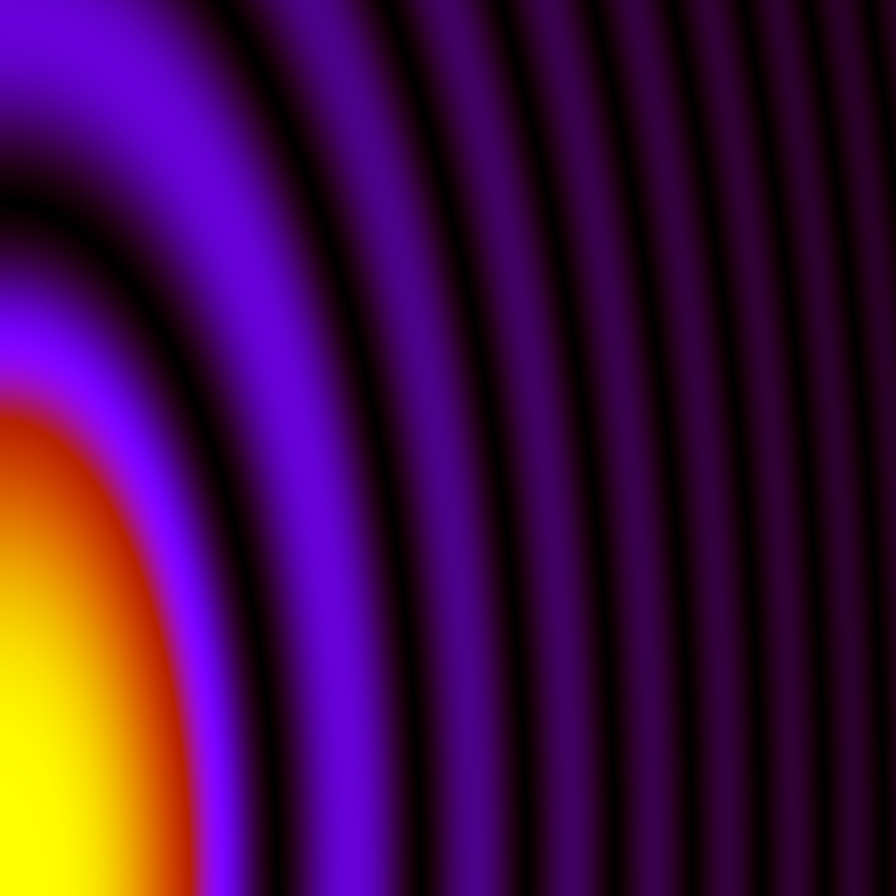
This background is drawn by a Shadertoy shader. Its source:

```glsl
// Elliptical diffraction rings: a squared Bessel wave glowing from the lower left corner.

const float PI = 3.14159265;
const int BESSEL_STEPS = 16;
const vec2 RING_SCALE = vec2(5.0, 2.0); // rings are packed tighter along x

// Bessel function J0, as the mean of cos(z sin(angle)) over a quarter turn
float besselJ0(float z) {
    float sum = 0.0;
    for (int i = 0; i < BESSEL_STEPS; i++) {
        float angle = (float(i) + 0.5) * 0.5 * PI / float(BESSEL_STEPS);
        sum += cos(z * sin(angle));
    }
    return sum / float(BESSEL_STEPS);
}

// Wave intensity; the squared radius narrows the rings as they spread
float ringIntensity(vec2 uv, vec2 scale) {
    vec2 p = uv * scale;
    float wave = besselJ0(dot(p, p));
    return wave * wave;
}

// Heat ramp: black, violet, red, orange, yellow
vec3 heatColor(float heat) {
    float red = sqrt(heat);
    float green = heat * heat * heat;
    float blue = max(sin(2.0 * PI * heat), 0.0);
    return vec3(red, green, blue);
}

void mainImage(out vec4 fragColor, in vec2 fragCoord) {
    vec2 uv = fragCoord / iResolution.xy;
    float heat = clamp(ringIntensity(uv, RING_SCALE), 0.0, 1.0);
    fragColor = vec4(heatColor(heat), 1.0);
}
```
